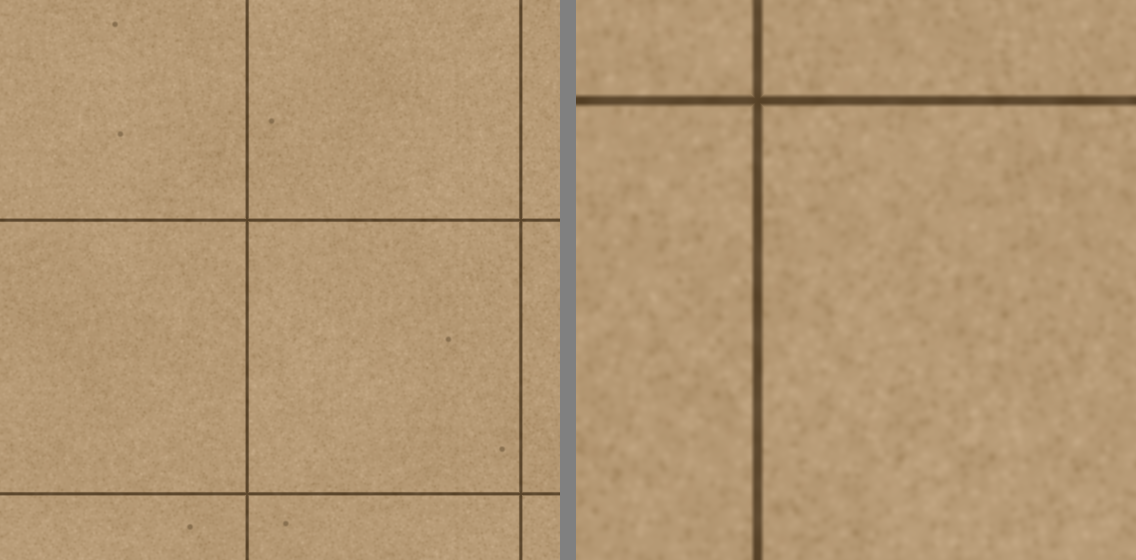
Left, the full canvas; right, a detail of the centre.
A Shadertoy shader for this texture:

```glsl
// Sandy tan stone tiles with thin dark brown joints, fine grain and faint stains.

vec3 hash3(vec2 p) {
    vec3 q = fract(p.xyx * vec3(0.1031, 0.1030, 0.0973));
    q += dot(q, q.yxz + 33.33);
    return fract((q.xxy + q.yzz) * q.zyx);
}

// Cellular grain: x = signed soft spots, y = sparse dark flecks
vec2 grain(vec2 p) {
    vec2 cell = floor(p), total = vec2(0.0);
    for (int j = -1; j <= 1; j++)
    for (int i = -1; i <= 1; i++) {
        vec2 id = cell + vec2(i, j);
        vec3 h = hash3(id + 17.0);
        vec2 d = id + h.xy - p;
        float spot = exp(-4.0 * dot(d, d));
        total += spot * vec2(h.z - 0.5, smoothstep(0.88, 1.0, h.z));
    }
    return total;
}

// Broad stains from layered, warped sines
float stains(vec2 p) {
    float sum = 0.0, amp = 0.5;
    for (int i = 0; i < 5; i++) {
        p += 0.35 * sin(p.yx * 1.3 + vec2(1.7, 4.1));
        sum += amp * sin(p.x + 0.6) * sin(p.y + 2.0);
        p = mat2(1.4, 1.1, -1.1, 1.4) * p + 3.7;
        amp *= 0.65;
    }
    return sum;
}

void mainImage(out vec4 fragColor, in vec2 fragCoord) {
    vec2 uv = fragCoord / iResolution.xy;

    // Stone: warm base, stains, two sizes of grain
    float stain = stains(uv * 8.0);
    vec2 fine = grain(uv * 190.0);
    vec2 coarse = grain(uv * 95.0 + 41.0);
    float tone = 0.075 * fine.x + 0.04 * coarse.x + 0.014 * stain;
    vec3 color = vec3(0.713, 0.602, 0.457) + tone * vec3(0.95, 1.0, 1.1);
    float flecks = fine.y * (0.7 - 0.5 * stain) + 0.35 * coarse.y;
    color -= flecks * vec3(0.06, 0.07, 0.075);

    // Rare round pits
    vec2 pitUv = uv * 7.0;
    vec3 pit = hash3(floor(pitUv) + 5.0);
    float pitDist = length(fract(pitUv) - 0.2 - 0.6 * pit.xy);
    float pitMask = step(0.88, pit.z) * (1.0 - smoothstep(0.015, 0.05, pitDist));
    color = mix(color, vec3(0.45, 0.36, 0.24), 0.65 * pitMask);

    // Joints: distance to the nearest line of the offset square grid
    vec2 toLine = abs(fract((uv - vec2(0.4414, 0.6068)) / 0.4886 + 0.5) - 0.5) * 0.4886;
    float blur = max(0.0018, 0.75 / iResolution.y);
    vec2 joint = 1.0 - smoothstep(0.0028 - blur, 0.0028 + blur, toLine);
    float line = max(joint.x, joint.y);
    vec3 jointColor = vec3(0.33, 0.25, 0.15) + 0.06 * coarse.x;
    color = mix(color, jointColor, 0.92 * line);

    fragColor = vec4(color, 1.0);
}
```
